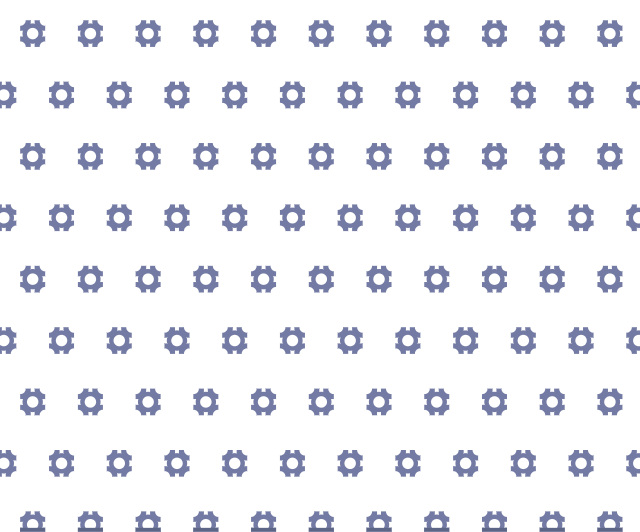
Write a Shadertoy shader that draws this pattern.

```glsl
// Staggered rows of small slate-blue cogs on white, each a notched block with
// scooped corners and a round hole, built from distance functions in a
// repeated cell. The last row is cut off by a darker flat base strip.

// Lengths are in units of the column pitch; y runs down from the top edge.
const float COLUMNS = 11.087;
const float ROW_PITCH = 1.0635;
const vec2 FIRST_CENTRE = vec2(0.566, 0.582);
const float LAST_ROW = 8.0;

const vec2 COG_HALF = vec2(0.2165, 0.231);
const float RING_RADIUS = 0.176;
const float HOLE_RADIUS = 0.099;
const float SCOOP_RADIUS = 0.096;
const float TOP_NOTCH = 0.034;
const float SIDE_NOTCH = 0.050;
const float BASE_TOP = 0.054;
const float BASE_BOTTOM = 0.120;

const vec3 PAPER = vec3(1.0);
const vec3 SLATE = vec3(0.45, 0.48, 0.64);
const vec3 BASE_SHADE = vec3(0.37, 0.40, 0.53);

float boxDistance(vec2 p, vec2 halfSize) {
    vec2 d = abs(p) - halfSize;
    return length(max(d, 0.0)) + min(max(d.x, d.y), 0.0);
}

float cogDistance(vec2 p) {
    vec2 q = abs(p);
    float block = boxDistance(q, COG_HALF);
    // Round scoops at the corners leave paired teeth on each side
    block = max(block, SCOOP_RADIUS - length(q - COG_HALF));
    // Slots on both axes split each pair down to the ring
    block = max(block, min(1.0, TOP_NOTCH - q.x + step(q.y, q.x) * -1.0));
    block = max(block, SIDE_NOTCH - q.y - step(q.x, q.y));
    float ring = length(q) - RING_RADIUS;
    return max(min(block, ring), HOLE_RADIUS - length(q));
}

float coverage(float distance, float pixel) {
    return clamp(0.5 - distance / pixel, 0.0, 1.0);
}

void mainImage(out vec4 fragColor, in vec2 fragCoord) {
    float pixel = COLUMNS / iResolution.x;
    vec2 p = vec2(fragCoord.x, iResolution.y - fragCoord.y) * pixel;
    p -= FIRST_CENTRE;

    // Brick layout: every other row shifts by half a column
    float row = floor(p.y / ROW_PITCH + 0.5);
    p.y -= row * ROW_PITCH;
    p.x += 0.5 * mod(row, 2.0);
    p.x = fract(p.x + 0.5) - 0.5;

    float cog = cogDistance(p);
    vec3 colour = PAPER;

    if (row >= LAST_ROW) {
        // Flat base under the cut-off cogs
        cog = max(cog, p.y - BASE_BOTTOM);
        vec2 baseCentre = vec2(0.0, 0.5 * (BASE_TOP + BASE_BOTTOM));
        vec2 baseHalf = vec2(COG_HALF.x, 0.5 * (BASE_BOTTOM - BASE_TOP));
        float base = boxDistance(p - baseCentre, baseHalf);
        colour = mix(colour, SLATE, coverage(cog, pixel));
        colour = mix(colour, BASE_SHADE, coverage(base, pixel));
    } else {
        colour = mix(colour, SLATE, coverage(cog, pixel));
    }

    fragColor = vec4(colour, 1.0);
}
```
